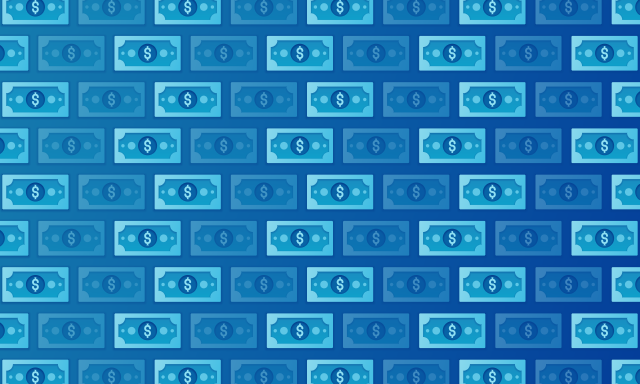
A Shadertoy shader for this pattern:

```glsl
// Staggered rows of blue banknotes, alternately bright and faded, on a diagonal gradient.

// Layout, in design units (the canvas is CANVAS_WIDTH units wide)
const float CANVAS_WIDTH = 768.0;
const vec2 PITCH = vec2(91.4, 55.5);
const float ROW_SHIFT = 24.1;
const float FADED_OPACITY = 0.40;

// Banknote proportions
const vec2 NOTE_HALF = vec2(39.7, 20.8);
const float NOTE_ROUNDING = 1.4;
const vec2 PANEL_HALF = vec2(35.0, 15.5);
const float NOTCH_RADIUS = 8.0;
const float SEAL_RADIUS = 11.4;
const vec2 LARGE_DOT = vec2(19.2, 4.6);  // offset, radius
const vec2 SMALL_DOT = vec2(29.6, 2.0);
const float CURL_RADIUS = 2.9;
const float STROKE_HALF = 1.15;
const vec2 TICK_SPAN = vec2(6.0, 8.6);

// Colours
const vec3 GROUND_LIGHT = vec3(0.085, 0.490, 0.685);
const vec3 GROUND_MID = vec3(0.040, 0.365, 0.650);
const vec3 GROUND_DARK = vec3(0.015, 0.240, 0.600);
const vec3 BORDER_LEFT = vec3(0.540, 0.850, 0.930);
const vec3 BORDER_RIGHT = vec3(0.250, 0.740, 0.890);
const vec3 PANEL_TOP = vec3(0.110, 0.540, 0.750);
const vec3 PANEL_BOTTOM = vec3(0.050, 0.640, 0.800);
const vec3 SEAL_COLOR = vec3(0.035, 0.440, 0.690);
const vec3 DOT_COLOR = vec3(0.370, 0.780, 0.900);
const vec3 MARK_COLOR = vec3(0.560, 0.880, 0.950);
const vec3 SHADE_COLOR = vec3(0.010, 0.230, 0.540);

float boxDistance(vec2 p, vec2 halfSize) {
    vec2 d = abs(p) - halfSize;
    return length(max(d, 0.0)) + min(max(d.x, d.y), 0.0);
}

// Three quarters of a ring, open at the lower right
float curlDistance(vec2 p) {
    p.y -= CURL_RADIUS;
    if (p.x > 0.0 && p.y < 0.0)
        return min(length(p - vec2(CURL_RADIUS, 0.0)), length(p + vec2(0.0, CURL_RADIUS)));
    return abs(length(p) - CURL_RADIUS);
}

// Two opposed curls with a tick above and below
float markDistance(vec2 p) {
    float curls = min(curlDistance(p), curlDistance(-p)) - STROKE_HALF;
    vec2 tick = vec2(p.x, abs(p.y) - 0.5 * (TICK_SPAN.x + TICK_SPAN.y));
    return min(curls, boxDistance(tick, vec2(0.95, 0.5 * (TICK_SPAN.y - TICK_SPAN.x))));
}

float dotDistance(vec2 p, vec2 spec) {
    return length(vec2(abs(p.x) - spec.x, p.y)) - spec.y;
}

float panelDistance(vec2 p) {
    float notch = NOTCH_RADIUS - length(abs(p) - PANEL_HALF);
    return max(boxDistance(p, PANEL_HALF), notch);
}

float cover(float d, float pixel) {
    return clamp(0.5 - d / pixel, 0.0, 1.0);
}

vec3 groundColor(vec2 uv) {
    float t = clamp(0.85 * uv.x + 0.15 * (1.0 - uv.y), 0.0, 1.0);
    return t < 0.5 ? mix(GROUND_LIGHT, GROUND_MID, 2.0 * t)
                   : mix(GROUND_MID, GROUND_DARK, 2.0 * t - 1.0);
}

vec3 noteColor(vec2 p, float pixel) {
    vec2 t = clamp(0.5 + 0.5 * p / NOTE_HALF, 0.0, 1.0);
    vec3 color = mix(BORDER_LEFT, BORDER_RIGHT, clamp(0.85 * t.x + 0.15 * (1.0 - t.y), 0.0, 1.0));

    // Recessed panel, shaded under its upper edge
    float panel = panelDistance(p);
    float recess = smoothstep(-2.5, 1.0, panelDistance(p + vec2(0.0, 1.0)));
    vec3 face = mix(PANEL_BOTTOM, PANEL_TOP, t.y);
    color = mix(color, mix(face, SHADE_COLOR, 0.32 * recess), cover(panel, pixel));

    // Side dots
    float dots = min(dotDistance(p, LARGE_DOT), dotDistance(p, SMALL_DOT));
    color = mix(color, DOT_COLOR, cover(dots, pixel));

    // Recessed seal and its mark
    float seal = length(p) - SEAL_RADIUS;
    float rim = smoothstep(-3.0, 1.0, length(p + vec2(0.0, 1.0)) - SEAL_RADIUS);
    color = mix(color, mix(SEAL_COLOR, SHADE_COLOR, 0.25 + 0.65 * rim), cover(seal, pixel));
    return mix(color, MARK_COLOR, cover(markDistance(p), pixel));
}

void mainImage(out vec4 fragColor, in vec2 fragCoord) {
    float pixel = CANVAS_WIDTH / iResolution.x;
    vec2 p = (fragCoord - 0.5 * iResolution.xy) * pixel;

    // Staggered grid cell
    float row = floor(p.y / PITCH.y + 0.5);
    p.x -= mod(row, 2.0) < 0.5 ? ROW_SHIFT : -ROW_SHIFT;
    float column = floor(p.x / PITCH.x + 0.5);
    vec2 local = p - PITCH * vec2(column, row);
    float opacity = mod(column, 2.0) < 0.5 ? 1.0 : FADED_OPACITY;

    // Ground, soft shadow, banknote
    vec3 color = groundColor(fragCoord / iResolution.xy);
    float note = boxDistance(local, NOTE_HALF - NOTE_ROUNDING) - NOTE_ROUNDING;
    float halo = boxDistance(local + vec2(0.0, 0.8), NOTE_HALF);
    float outside = 1.0 - cover(note, pixel);
    float shadow = (1.0 - smoothstep(-1.0, 4.0, halo)) * outside;
    color = mix(color, SHADE_COLOR, 0.45 * shadow * sqrt(opacity));
    color = mix(color, noteColor(local, pixel), opacity * (1.0 - outside));
    fragColor = vec4(color, 1.0);
}
```
